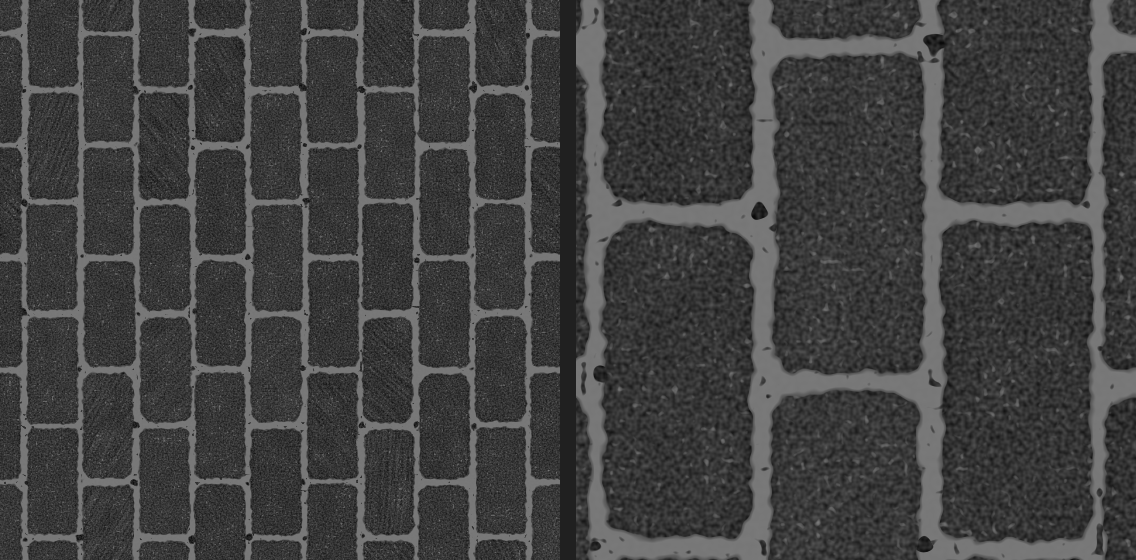
Left, the full canvas; right, a detail of the centre.
A Shadertoy shader for this texture:

```glsl
// Dark grainy paving bricks standing upright in ten columns of five, every other
// column shifted by half a brick, set in flat grey mortar with pits at the joints.
// Rounded-box distances give the bricks; wrapping gradient noise gives the wear.

// Two random values in 0..1 for a non-negative whole-numbered cell
vec2 hash2(vec2 cell) {
    uvec2 v = uvec2(cell) * 1664525u + 1013904223u;
    for (int i = 0; i < 2; i++) {
        v.x += v.y * 1664525u;
        v.y += v.x * 1664525u;
        v ^= v >> 16u;
    }
    return vec2(v & 0xffffu) / 65535.0;
}

float cornerSlope(vec2 cell, vec2 toPoint, float period) {
    float angle = 6.28319 * hash2(mod(cell, period)).x;
    return dot(vec2(cos(angle), sin(angle)), toPoint);
}

// Gradient noise that wraps after a whole number of cells
float gradientNoise(vec2 p, float period) {
    vec2 i = floor(p), f = p - i;
    vec2 u = f * f * f * (f * (f * 6.0 - 15.0) + 10.0);
    vec2 e = vec2(1, 0);
    return mix(mix(cornerSlope(i, f, period), cornerSlope(i + e.xy, f - e.xy, period), u.x),
               mix(cornerSlope(i + e.yx, f - e.yx, period), cornerSlope(i + 1.0, f - 1.0, period), u.x), u.y);
}

float wrapNoise(vec2 p, float cells) {
    return gradientNoise(p * cells, cells);
}

float roundedBox(vec2 p, vec2 halfSize, float radius) {
    vec2 q = abs(p) - halfSize + radius;
    return length(max(q, 0.0)) + min(max(q.x, q.y), 0.0) - radius;
}

void mainImage(out vec4 fragColor, in vec2 fragCoord) {
    vec2 p = fragCoord / iResolution.xy;
    float pixel = 1.0 / min(iResolution.x, iResolution.y);

    // Brick cell and position from its centre
    float column = floor(p.x * 10.0 - 0.44);
    vec2 grid = vec2(p.x * 10.0 - 0.44, p.y * 5.0 - 0.2 - 0.5 * mod(column, 2.0));
    vec2 id = mod(floor(grid), vec2(10, 5));
    vec2 local = (fract(grid) - 0.5) * vec2(0.1, 0.2);
    vec2 shift = hash2(id + 20.0) - 0.5;
    vec2 shape = hash2(id + 50.0);
    vec2 finish = hash2(id + 80.0);

    // Uneven outline
    float ragged = 0.0035 * wrapNoise(p, 48.0) + 0.0032 * wrapNoise(p + 0.3, 120.0);
    vec2 halfSize = vec2(0.0447, 0.0942) - 0.0012 * shape.yx;
    float edge = roundedBox(local - 0.004 * shift, halfSize, mix(0.009, 0.021, shape.x)) + ragged;

    // Fine grain, shared by the bricks and the pits
    float fine = wrapNoise(p, 397.0);
    float coarse = wrapNoise(p + 0.17, 251.0);
    float grain = 0.12 * fine + 0.10 * coarse;

    // Brick face: tone, soft blotches, bright flecks and a darker rim
    float blotch = wrapNoise(p, 30.0);
    float brick = 0.212 + 0.02 * (finish.x - 0.5) + 0.025 * blotch + grain;
    brick += 0.16 * smoothstep(0.3, 0.6, wrapNoise(p + 0.61, 211.0) + 0.25 * blotch);
    brick -= 0.035 * smoothstep(-0.007, 0.0, edge);

    // Brushed scratches on some of the bricks
    float angle = mix(-0.9, 0.9, finish.x);
    vec2 along = mat2(cos(angle), sin(angle), -sin(angle), cos(angle)) * local;
    float scratch = gradientNoise(along * vec2(230, 14) + id * 37.0, 1024.0);
    brick += 0.09 * scratch * smoothstep(0.55, 0.9, finish.y);

    // Mortar, shaded beside the bricks
    float mortar = mix(0.35, 0.47, smoothstep(0.0003, 0.0024, edge)) + 0.012 * coarse;

    // Pits and crumbs gathered where the joints meet
    vec2 joint = p * 10.0 - vec2(0.44, 0.4);
    vec2 jointId = mod(round(joint), 10.0);
    vec2 fromJoint = (joint - round(joint)) * 0.1;
    vec2 pitRandom = hash2(jointId + 120.0);
    vec2 pitCentre = 0.008 * (hash2(jointId + 150.0) - 0.5);
    float pitRadius = mix(0.0025, 0.0075, pitRandom.y * pitRandom.y);
    float pitDistance = length(fromJoint - pitCentre) - pitRadius + 0.005 * wrapNoise(p, 110.0);
    float pit = step(pitRandom.x, 0.38) * (1.0 - smoothstep(-pixel, pixel, pitDistance));
    float nearJoint = exp(-dot(fromJoint, fromJoint) / 0.0003);
    float crumbs = smoothstep(0.42, 0.58, wrapNoise(p + 0.43, 140.0) + 0.22 * nearJoint * pitRandom.y);
    mortar = mix(mortar, 0.13 + grain, max(pit, 0.8 * crumbs));

    float shade = mix(brick, mortar, smoothstep(-pixel, pixel, edge));
    fragColor = vec4(vec3(clamp(shade, 0.04, 1.0)), 1.0);
}
```
